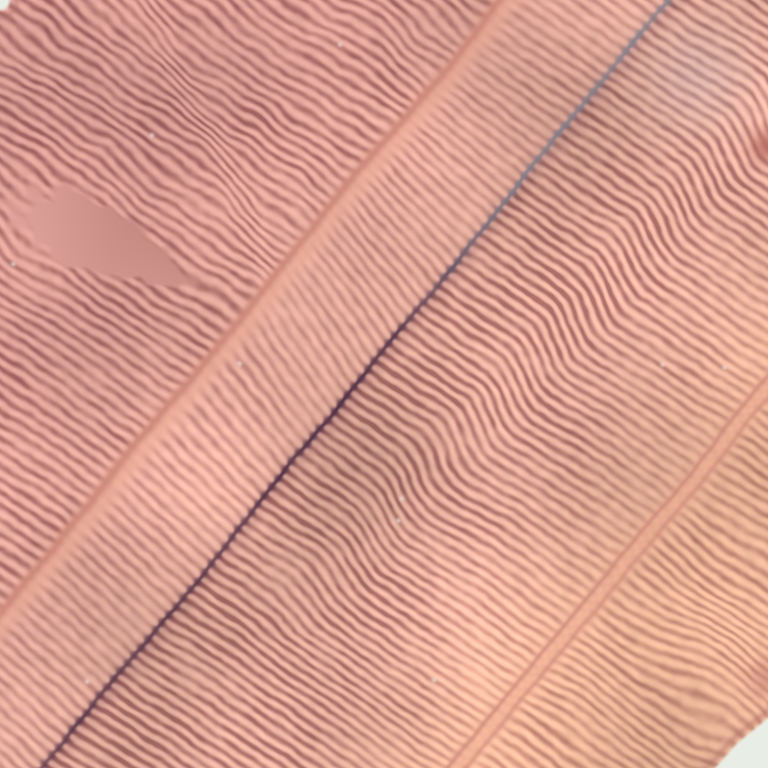
This texture is drawn by a WebGL 1 fragment shader. Its source:

```glsl
precision highp float;
uniform vec2 u_resolution;

const vec3 LIGHT = vec3(0.96, 0.74, 0.665);
const vec3 GROOVE = vec3(0.67, 0.43, 0.405);
const vec3 FOLD = vec3(0.80, 0.53, 0.475);
const vec3 FLAT_FOLD = vec3(0.91, 0.65, 0.55);
const vec3 SEAM = vec3(0.33, 0.20, 0.28);
const vec3 SEAM_COOL = vec3(0.51, 0.49, 0.54);
const vec3 SMOOTH_PATCH = vec3(0.80, 0.56, 0.53);
const vec3 BACKDROP = vec3(0.91, 0.93, 0.90);
const float LEFT_FOLD = -0.17;
const float RIGHT_FOLD = 0.42;

float hash(vec2 p) {
  return fract(sin(dot(p, vec2(127.1, 311.7))) * 43758.5);
}

vec2 gradient(vec2 cell) {
  float a = 6.2832 * hash(cell);
  return vec2(cos(a), sin(a));
}

float gradientNoise(vec2 p) {
  vec2 i = floor(p), f = fract(p);
  vec2 u = f * f * f * (f * (f * 6.0 - 15.0) + 10.0);
  vec2 e = vec2(0.0, 1.0);
  float low = mix(dot(gradient(i), f), dot(gradient(i + e.yx), f - e.yx), u.x);
  float high = mix(dot(gradient(i + e.xy), f - e.xy), dot(gradient(i + e.yy), f - e.yy), u.x);
  return mix(low, high, u.y);
}

float bump(float x, float width) {
  return exp(-x * x / (width * width));
}

float blob(vec2 p, vec2 center, float radius) {
  return bump(length(p - center), radius);
}

// Patch coordinates, equal to length one on its tapered outline
vec2 patchSpace(vec2 p) {
  vec2 d = p - vec2(0.135, 0.685);
  vec2 q = vec2(0.906 * d.x - 0.423 * d.y, 0.423 * d.x + 0.906 * d.y);
  return vec2(q.x / 0.125, q.y / clamp(0.043 - 0.16 * q.x, 0.021, 0.065));
}

// Shift of the ridges along the seam, for each folded panel
float ridgeShift(vec2 p, float s, float t, vec2 q) {
  float warp = gradientNoise(p * 7.0 + 3.0);
  if (s < LEFT_FOLD) {
    float fault = p.x - 0.195 - 0.42 * (1.0 - p.y) + 0.02 * warp;
    float upper = smoothstep(0.45, 0.75, p.y);
    float kink = 0.022 * upper * smoothstep(-0.025, 0.025, fault);
    float bulge = -0.018 * q.y / (0.7 + dot(q, q));
    float ripple = 0.008 * upper * gradientNoise(p * 19.0);
    return -0.07 * s + kink + bulge + ripple + warp * mix(0.006, 0.016, upper);
  }
  if (s < 0.0) {
    float slant = 0.04 + 0.24 * bump(t - 0.71, 0.2) - 0.12 * smoothstep(0.85, 1.2, t);
    return s * slant + 0.003 * warp;
  }
  if (s < RIGHT_FOLD) {
    float bend = s - 0.155 - 0.08 * (t - 0.75) + 0.025 * gradientNoise(vec2(t * 7.0, 2.0));
    float zigzag = 0.036 * smoothstep(0.2, 0.6, t) * smoothstep(-0.045, 0.045, bend);
    return -0.1 * s + zigzag + 0.007 * warp;
  }
  float corner = smoothstep(0.45, 0.0, length(p - vec2(1.0, 0.05)));
  return -0.1 * s + warp * mix(0.005, 0.045, corner);
}

float ridgeContrast(float s) {
  if (s < LEFT_FOLD) return 0.78;
  if (s < 0.0) return 0.5;
  if (s < RIGHT_FOLD) return mix(0.92, 0.5, smoothstep(0.17, 0.4, s));
  return 0.58;
}

void main() {
  vec2 p = gl_FragCoord.xy / u_resolution;
  float px = 1.0 / u_resolution.y;
  float wobble = 0.006 * gradientNoise(p * 6.0) + 0.002 * gradientNoise(p * 30.0);
  float s = dot(p, vec2(0.776, -0.631)) - 0.044 + wobble;
  float t = dot(p, vec2(0.631, 0.776));
  vec2 q = patchSpace(p);

  // Fine ridges with uneven depth
  float ridges = s < LEFT_FOLD ? 67.0 : 71.0;
  float phase = ridges * (t + ridgeShift(p, s, t, q));
  phase += 0.2 * gradientNoise(vec2(s, t) * 32.0) + 0.07 * gradientNoise(p * 80.0);
  float wave = 0.5 + 0.5 * cos(6.2832 * phase);
  float depth = 1.0 + 0.5 * gradientNoise(vec2(s * 20.0, t * 50.0)) + 0.5 * gradientNoise(p * 9.0);
  depth += 0.3 * gradientNoise(p * 75.0 + 4.0);
  float ink = pow(wave, 1.3) * ridgeContrast(s) * depth;

  // Flattened ridges along the folds
  float leftFlat = bump(s - LEFT_FOLD - 0.01, 0.014);
  float rightFlat = bump(s - RIGHT_FOLD, 0.014);
  float flatness = max(leftFlat, rightFlat);
  ink *= 1.0 - 0.8 * flatness;

  // Warmer toward the lower right, pinker toward the upper left
  float warmth = smoothstep(-0.4, 0.1, s);
  vec3 tint = mix(vec3(0.955, 0.91, 0.95), vec3(1.0), warmth);
  tint *= mix(vec3(1.0), vec3(1.01, 1.02, 0.95), smoothstep(0.2, 0.5, s));
  vec3 color = mix(LIGHT, GROOVE, clamp(ink, 0.0, 1.0)) * tint;
  color *= 1.0 + 0.14 * gradientNoise(p * 4.0 + 8.0) + 0.06 * gradientNoise(p * 60.0);
  color *= 1.0 - 0.06 * bump(s - 0.06, 0.09);

  // Fold creases
  color = mix(color, FLAT_FOLD, 0.5 * flatness);
  float creases = max(bump(s - LEFT_FOLD, 0.006), 0.8 * bump(s - RIGHT_FOLD + 0.01, 0.0035));
  creases = max(creases, 0.65 * bump(s - RIGHT_FOLD - 0.008, 0.0035));
  color = mix(color, FOLD, 0.85 * creases);

  // Thin seam, knotted at each ridge, darkest midway and cooler near the top
  float seamWidth = 0.003 + 0.0022 * wave;
  vec3 seamColor = mix(SEAM, SEAM_COOL, smoothstep(0.72, 1.05, t));
  float seamStrength = 0.78 + 0.18 * bump(t - 0.62, 0.25) + 0.25 * gradientNoise(vec2(t * 25.0, 1.5));
  color = mix(color, color * vec3(0.84, 0.80, 0.84), 0.5 * bump(s - 0.006, 0.012));
  color = mix(color, seamColor, clamp(seamStrength, 0.0, 1.0) * bump(s, seamWidth));

  // Bare patch, pale haze and stains on the right side
  float bare = smoothstep(1.15, 0.85, length(q) + 0.35 * gradientNoise(p * 40.0));
  vec3 patchColor = SMOOTH_PATCH + 0.06 * smoothstep(0.3, -1.0, q.x) - 0.02 * q.y;
  color = mix(color, patchColor, bare);
  color = mix(color, vec3(0.82, 0.73, 0.72), 0.45 * blob(p, vec2(0.91, 0.90), 0.07));
  color = mix(color, vec3(0.70, 0.40, 0.36), 0.8 * blob(p, vec2(1.0, 0.81), 0.022));
  color = mix(color, FOLD, 0.7 * blob(p, vec2(1.0, 0.115), 0.025));

  // Scattered pale specks
  vec2 cell = floor(p * 24.0);
  vec2 spot = 0.2 + 0.6 * vec2(hash(cell + 5.0), hash(cell + 9.0));
  float speck = step(0.98, hash(cell)) * blob(fract(p * 24.0), spot, 0.08);
  color = mix(color, vec3(0.93, 0.86, 0.84), 0.7 * speck);

  // Exposed backdrop at two corners
  float edge = 0.005 * gradientNoise(p * 20.0);
  float lower = 0.685 * (p.x - 0.925) - 0.73 * p.y + edge;
  float upper = 0.014 - length(p - vec2(0.0, 1.0)) + edge;
  float outside = max(lower, upper);
  color = mix(color, GROOVE, 0.4 * bump(outside + 0.006, 0.005));
  color = mix(color, BACKDROP, smoothstep(-px, px + 0.004, outside));
  gl_FragColor = vec4(color, 1.0);
}
```
